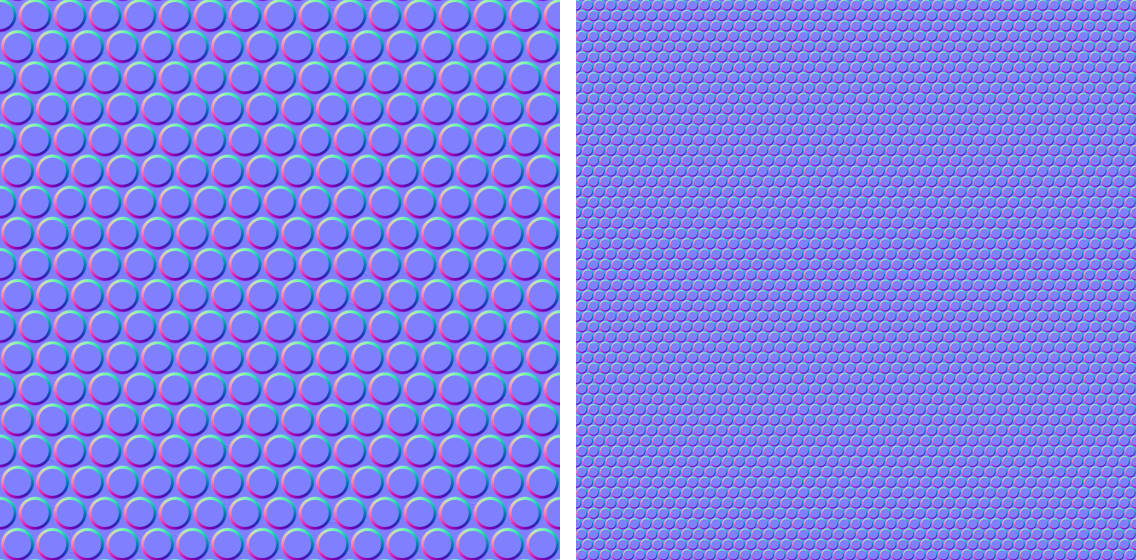
Left: one tile. Right: repeated 3 by 3.
Write a WebGL 1 fragment shader that draws this texture map.

```glsl
precision highp float;

uniform vec2 u_resolution;

// Stud layout; radii are in units of the column pitch
const float COLUMNS = 16.0;
const float ROWS = 18.0;
const float FLAT_RADIUS = 0.372;
const float STEEP_START = 0.402;
const float STEEP_END = 0.448;
const float FOOT_RADIUS = 0.492;
const float MAX_TILT = 0.95;

// Wear on the ground between studs
const float WEAR_CELLS = 36.0;
const float PATCH_SIZE = 3.0;
const float WEAR_CHANCE = 0.35;
const float SCRATCH_WIDTH = 0.05;
const float SCRATCH_TILT = 0.4;
const int STRANDS = 3;

const float TAU = 6.2831853;

float hash(vec2 p) {
  vec3 h = fract(vec3(p.xyx) * 0.1031);
  h += dot(h, h.yzx + 33.33);
  return fract((h.x + h.y) * h.z);
}

// Vector from the nearest stud centre, with alternate rows shifted by half
vec2 nearestStud(vec2 uv) {
  float rowHeight = COLUMNS / ROWS;
  float baseRow = floor(uv.y * ROWS);
  vec2 nearest = vec2(9.0);
  for (int i = -1; i <= 1; i++) {
    float row = baseRow + float(i);
    float shift = 0.5 * mod(row, 2.0);
    vec2 offset = vec2(fract(uv.x * COLUMNS + shift) - 0.5,
                       (uv.y * ROWS - row - 0.5) * rowHeight);
    if (dot(offset, offset) < dot(nearest, nearest)) nearest = offset;
  }
  return nearest;
}

// Bevel tilt: crisp inner rim, steep wall, soft foot
float bevelTilt(float radius, float blur) {
  float rim = smoothstep(FLAT_RADIUS - blur, STEEP_START + blur, radius);
  float foot = 1.0 - smoothstep(STEEP_END - blur, FOOT_RADIUS + blur, radius);
  return MAX_TILT * rim * foot;
}

// Short bent scratches, each contained in its own cell
vec2 scratchTilt(vec2 uv) {
  vec2 grid = uv * WEAR_CELLS;
  vec2 cell = floor(grid);
  vec2 local = fract(grid) - 0.5;
  float patchAmount = hash(floor(cell / PATCH_SIZE) + 71.0);
  vec2 tilt = vec2(0.0);
  for (int i = 0; i < STRANDS; i++) {
    vec2 seed = cell + 37.0 * float(i + 1);
    float present = step(hash(seed), WEAR_CHANCE * patchAmount);
    float angle = TAU * hash(seed + 5.3);
    vec2 along = vec2(cos(angle), sin(angle));
    vec2 across = vec2(-along.y, along.x);
    vec2 jitter = vec2(hash(seed + 11.7), hash(seed + 19.1)) - 0.5;
    vec2 q = local - 0.3 * jitter;
    float t = dot(q, along);
    float bend = (hash(seed + 23.9) - 0.5) * 2.0 * t * t;
    float d = (dot(q, across) - bend) / SCRATCH_WIDTH;
    float halfLength = mix(0.05, 0.28, hash(seed + 29.3));
    float fade = 1.0 - smoothstep(0.5 * halfLength, halfLength, abs(t));
    tilt += across * d * exp(-d * d) * fade * present;
  }
  return tilt * SCRATCH_TILT;
}

void main() {
  vec2 uv = fract(gl_FragCoord.xy / u_resolution);
  float blur = 0.15 * COLUMNS / min(u_resolution.x, u_resolution.y);

  vec2 offset = nearestStud(uv);
  float radius = length(offset);
  vec2 outward = offset / max(radius, 0.0001);

  // Red rises to the left, green rises upwards
  vec2 tilt = vec2(-outward.x, outward.y) * bevelTilt(radius, blur);
  float ground = smoothstep(STEEP_END, FOOT_RADIUS, radius);
  tilt += scratchTilt(uv) * ground;

  // Encode the unit normal as colour
  float z = sqrt(max(1.0 - dot(tilt, tilt), 0.0));
  gl_FragColor = vec4(0.5 + 0.5 * vec3(tilt, z), 1.0);
}
```
